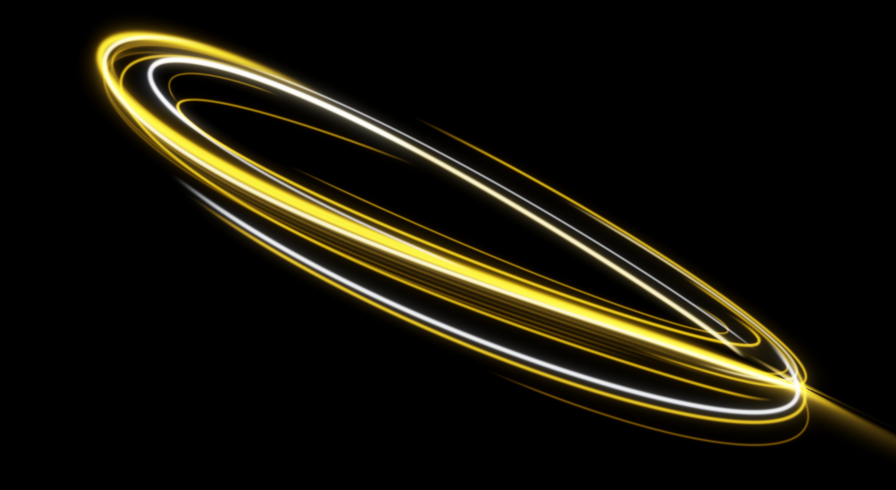
Give the GLSL for this background, as a Shadertoy shader.

```glsl
// Golden and white light trails sweeping around a tilted, tapered ring on black.

#define FRAME vec2(768.0, 418.0)   // canvas extent in drawing units
#define CENTRE vec2(389.0, 182.0)  // ring centre, measured from the top left
#define TILT 0.457                 // slope of the long axis in radians
#define FADE 0.75                  // part of an arc that keeps full strength
#define GLOW 0.07                  // halo strength
#define GLOW_SIZE 5.0              // halo reach
#define GOLD vec3(1.0, 0.70, 0.06)
#define WHITE vec3(0.93, 0.95, 1.0)
#define CREAM vec3(1.0, 0.86, 0.50)
#define EMBER vec3(0.50, 0.33, 0.03)

const float PI = 3.14159265;

float hash(float n) {
    return fract(sin(n * 12.99) * 437.58);
}

// One glowing arc of an egg-shaped ring.
// skew: shear and taper of the ring; arc: middle angle and half span,
// where 0 is the right tip and positive angles run along the lower side.
vec3 strand(vec2 p, vec2 centre, vec2 radii, vec2 skew, vec2 arc,
            float width, vec3 colour) {
    p -= centre;
    p.y -= skew.x * p.x;
    float c = p.x / radii.x;
    float narrow = max(1.0 - skew.y * c, 0.2);
    float q = p.y / (radii.y * narrow);

    // Gradient-corrected distance to the ring
    float r = length(vec2(c, q));
    vec2 slope = vec2((c + q * q * skew.y / narrow) / radii.x,
                      q / (radii.y * narrow));
    float d = abs(r - 1.0) * r / (length(slope) + 1e-5);

    // Fade toward both ends of the arc
    float turn = abs(mod(atan(q, c) - arc.x + PI, 2.0 * PI) - PI);
    float fade = 1.0 - smoothstep(arc.y * FADE, arc.y, turn);

    // Core never thinner than a pixel, so it stays smooth
    float w = max(width, 0.6 * FRAME.x / iResolution.x);
    float core = exp(-d * d / (w * w)) * width / w;
    return colour * fade * (core + GLOW * exp(-d / GLOW_SIZE) * width);
}

void mainImage(out vec4 fragColor, in vec2 fragCoord) {
    vec2 uv = fragCoord / iResolution.xy;
    vec2 p = vec2(uv.x, 1.0 - uv.y) * FRAME - CENTRE;
    float cs = cos(TILT), sn = sin(TILT);
    p = vec2(cs * p.x + sn * p.y, cs * p.y - sn * p.x);
    vec3 light = vec3(0.0);

    // Main band: broad gold, white edge, gold lining
    vec2 egg = vec2(-0.01, 0.75);
    light += strand(p, vec2(0, 4), vec2(332, 38), egg, vec2(1.94, 2.4), 2.8, GOLD * 2.8);
    light += strand(p, vec2(0, 6), vec2(327, 43), egg, vec2(1.7, 2.2), 1.6, CREAM * 2.8);
    light += strand(p, vec2(0, 5), vec2(329, 40), egg, vec2(1.5, 1.5), 1.7, GOLD * 2.0);

    // Upper edge and the white loop at its left end
    vec2 loopSkew = vec2(0.0, 0.42);
    light += strand(p, vec2(-5, 4), vec2(282, 36), loopSkew, vec2(-1.65, 1.55), 1.6, CREAM * 2.8);
    light += strand(p, vec2(-5, 4), vec2(282, 36), loopSkew, vec2(3.5, 1.1), 1.7, WHITE * 2.4);
    light += strand(p, vec2(-5, 4), vec2(282, 36), loopSkew, vec2(2.2, 0.8), 1.1, WHITE * 1.1);
    light += strand(p, vec2(0, 4), vec2(310, 44), vec2(0.0, 0.3), vec2(-1.4, 1.0), 0.9, WHITE * 0.9);

    // Thin inner loops
    light += strand(p, vec2(15, 2), vec2(268, 29), vec2(-0.07, 0.1), vec2(1.45, 2.0), 1.2, GOLD * 1.7);
    light += strand(p, vec2(15, 2), vec2(268, 29), vec2(-0.07, 0.1), vec2(3.4, 1.1), 1.0, GOLD * 0.8);
    light += strand(p, vec2(0, 2), vec2(255, 19), vec2(-0.06, -0.1), vec2(0.8, 1.4), 0.9, GOLD * 0.7);
    light += strand(p, vec2(0, 6), vec2(268, 32), vec2(0.0, 0.4), vec2(3.4, 0.6), 0.9, GOLD * 0.5);

    // Nested arcs around the right tip
    for (int i = 0; i < 3; i++) {
        float n = float(i);
        vec3 tint = i == 1 ? CREAM * 1.2 : GOLD * (1.3 - 0.2 * n);
        light += strand(p, vec2(0.0, -5.0 - n), vec2(333.0 - 9.0 * n, 53.0 - 4.0 * n),
                        vec2(0.0, 0.15), vec2(-0.4 + 0.1 * n, 1.4 - 0.35 * n), 1.1, tint);
    }

    // Lower sweeps: thin gold, white, gold, faint ember
    light += strand(p, vec2(5, 18), vec2(312, 52), vec2(0.0, 0.45), vec2(2.1, 2.0), 1.2, GOLD * 1.3);
    light += strand(p, vec2(0, 12), vec2(333, 80), vec2(0.0, 0.17), vec2(0.9, 1.45), 1.6, WHITE * 2.3);
    light += strand(p, vec2(0, 15), vec2(341, 84), vec2(0.0, 0.12), vec2(0.85, 1.4), 1.4, GOLD * 1.6);
    light += strand(p, vec2(0, 30), vec2(351, 80), vec2(0.0), vec2(0.45, 0.9), 1.0, EMBER * 0.9);

    // Fine dim trails below the main band
    for (int i = 0; i < 8; i++) {
        float n = float(i), f = n / 7.0, h = hash(n + 1.0);
        light += strand(p, vec2(0.0, 4.0 + 14.0 * f), vec2(328.0 - 8.0 * h, 37.0 + 13.0 * f),
                        vec2(-0.01, 0.75 - 0.25 * f), vec2(1.5 + h, 0.9 + 0.7 * h),
                        1.1, EMBER * (0.25 + 0.4 * h));
    }

    // Soft exposure; subtract the faintest haze to keep the ground black
    fragColor = vec4(1.0 - exp(-max(light - 0.015, 0.0) * 1.15), 1.0);
}
```
